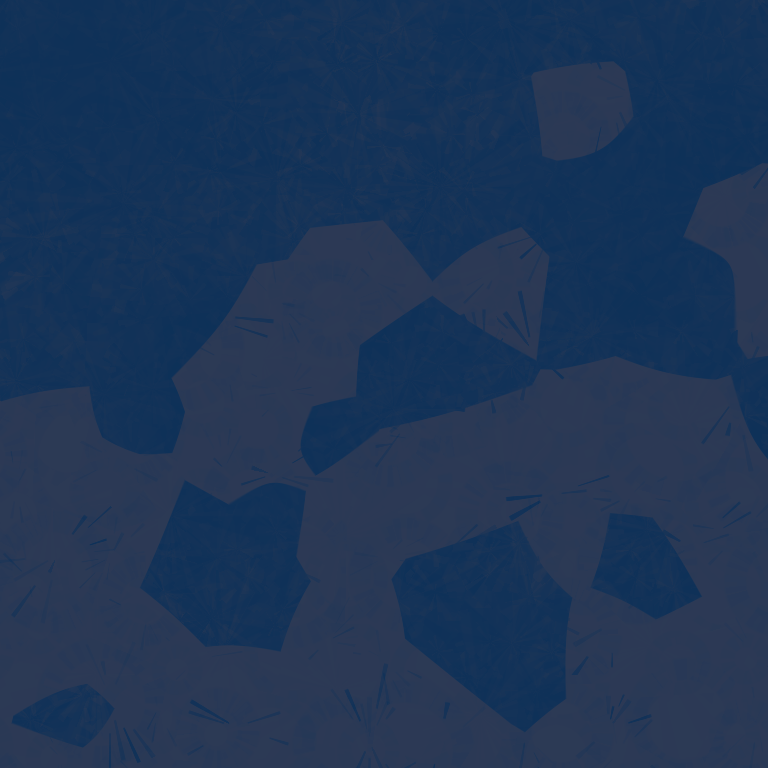
Write a Shadertoy shader that draws this texture.

```glsl
// Faceted slate patches on deep blue, etched with faint radial fans and dark needles.

const float TAU = 6.2831853;
const vec3 DEEP_BLUE = vec3(0.042, 0.188, 0.348);
const vec3 SLATE = vec3(0.174, 0.226, 0.334);

float hash21(vec2 p) {
    vec3 q = fract(p.xyx * vec3(0.1031, 0.1030, 0.0973));
    q += dot(q, q.yzx + 33.33);
    return fract((q.x + q.y) * q.z);
}

vec2 hash22(vec2 p) {
    return vec2(hash21(p + 17.3), hash21(p + 71.9));
}

// Offset from the nearest cell centre (xy) and that cell's id (zw)
vec4 nearestCell(vec2 p, float seed) {
    vec2 base = floor(p);
    vec4 nearest = vec4(0.0);
    float best = 1e3;
    for (int y = -1; y <= 1; y++)
    for (int x = -1; x <= 1; x++) {
        vec2 id = base + vec2(x, y);
        vec2 offset = p - id - 0.1 - 0.8 * hash22(id + seed);
        float d = dot(offset, offset);
        if (d < best) {
            best = d;
            nearest = vec4(offset, id + seed);
        }
    }
    return nearest;
}

// Chance that a patch centred here is slate: a wavy shore, islands above it
float slateChance(vec2 c) {
    float shore = 0.55 + 0.13 * cos(TAU * (c.x - 0.58)) + 0.02 * sin(TAU * 3.0 * c.x);
    return mix(0.84, 0.13, smoothstep(shore - 0.03, shore + 0.03, c.y));
}

// Weighted cells give patches both straight and curved borders
float slateMask(vec2 p, float scale, float seed, float pixel) {
    vec2 q = p * scale, base = floor(q);
    float toSlate = 3.0, toBlue = 3.0;
    for (int y = -2; y <= 2; y++)
    for (int x = -2; x <= 2; x++) {
        vec2 id = base + vec2(x, y);
        vec2 centre = id + hash22(id + seed);
        float d = length(q - centre) - 0.5 * hash21(id + seed + 5.7);
        if (hash21(id + seed + 43.1) < slateChance(centre / scale)) toSlate = min(toSlate, d);
        else toBlue = min(toBlue, d);
    }
    float blur = 1.2 * pixel * scale;
    return smoothstep(-blur, blur, toBlue - toSlate);
}

// Wedges of random tone around each cell centre, broken into radial bands
float fan(vec2 p, float scale, float blades, float bands, float seed) {
    vec4 cell = nearestCell(p * scale, seed);
    float turn = (atan(cell.y, cell.x) / TAU + 0.5) * blades;
    float blade = floor(turn);
    float band = floor(length(cell.xy) * bands + hash21(cell.zw + blade));
    vec2 key = cell.zw * 3.0 + band * 19.0;
    float here = hash21(key + vec2(blade, 3.0));
    float next = hash21(key + vec2(mod(blade + 1.0, blades), 3.0));
    return mix(here, next, smoothstep(0.65, 1.0, fract(turn)));
}

// Soft ring around each cell centre
float ring(vec2 p, float scale, float seed) {
    vec4 cell = nearestCell(p * scale, seed);
    float radius = mix(0.15, 0.5, hash21(cell.zw + 8.1));
    float r = length(cell.xy);
    return smoothstep(radius - 0.02, radius, r) * (1.0 - smoothstep(radius + 0.16, radius + 0.19, r));
}

// Sparse bar-like strokes pointing at cell centres, clustered by direction
float needles(vec2 p, float scale, float count, float seed, float pixel) {
    vec4 cell = nearestCell(p * scale, seed);
    float r = length(cell.xy);
    float turn = atan(cell.y, cell.x) / TAU + 0.5;
    float blade = floor(turn * count);
    vec2 key = cell.zw + vec2(blade * 2.3, blade * 5.1);
    float cluster = sin(TAU * (2.0 * blade / count + hash21(cell.zw + 2.2)));
    float shown = step(0.42, hash21(key)) * step(0.1, cluster) * step(0.35, hash21(cell.zw + 9.4));
    float start = 0.03 + 0.32 * hash21(key + 4.0);
    float finish = start + 0.10 + 0.28 * hash21(key + 6.0);
    float across = abs(fract(turn * count) - 0.5) * TAU * r / count;
    float width = mix(0.007, 0.014, smoothstep(start, finish, r)) * (0.5 + hash21(key + 7.0));
    float soft = pixel * scale;
    float body = 1.0 - smoothstep(width - soft * 0.5, width + soft * 0.5, across);
    float span = smoothstep(start - soft, start + soft, r) * (1.0 - smoothstep(finish - soft, finish + soft, r));
    return shown * body * span * mix(0.15, 0.9, hash21(key + 12.0));
}

void mainImage(out vec4 fragColor, in vec2 fragCoord) {
    float pixel = 1.0 / iResolution.y;
    vec2 p = fragCoord * pixel;

    // Layered fans, from broad to fine
    float broad = fan(p, 5.0, 52.0, 2.0, 11.0);
    float medium = fan(p, 8.5, 36.0, 2.5, 37.0);
    float fine = fan(p, 15.0, 26.0, 3.0, 59.0);
    float facet = hash21(nearestCell(p * 9.0, 47.0).zw);
    float drift = 0.5 + 0.25 * sin(9.0 * p.x + 4.0 * p.y) + 0.25 * sin(11.0 * p.y - 5.0 * p.x + 1.0);

    // Blue ground: long streaks over quiet facets
    float streaks = 0.15 * broad * broad + 0.17 * medium * medium + 0.20 * pow(fine, 4.0);
    float groundTone = 0.05 + 0.07 * drift + 0.06 * facet + streaks * mix(0.5, 1.3, drift);

    // Slate: nearly flat, with faint rings and dark needles
    float rims = ring(p, 6.5, 23.0) * fan(p, 6.5, 48.0, 1.5, 23.0);
    float petals = ring(p, 10.0, 83.0) * fan(p, 10.0, 30.0, 1.5, 83.0);
    float slateTone = 0.99 - 0.13 * rims - 0.09 * petals - 0.04 * facet * broad;
    slateTone -= 0.85 * needles(p, 6.0, 30.0, 23.0, pixel);
    slateTone -= 0.4 * needles(p, 9.0, 20.0, 83.0, pixel);

    float mask = slateMask(p, 7.5, 29.0, pixel);
    float tone = mix(groundTone, max(slateTone, 0.1), mask);
    fragColor = vec4(mix(DEEP_BLUE, SLATE, tone), 1.0);
}
```
